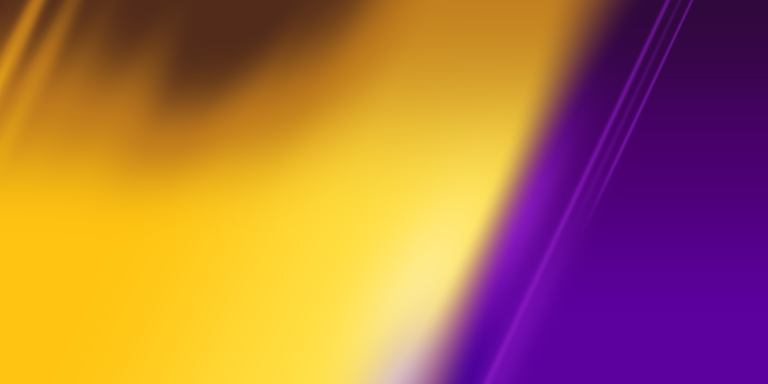
This background is drawn by a WebGL 1 fragment shader. Its source:

```glsl
precision highp float;
uniform vec2 u_resolution;

#define SLANT 0.472
#define EDGE_BASE 1.115
#define EDGE_SLOPE 0.44
#define EDGE_SOFTNESS 0.07
#define STREAK_DENSITY 8.0
#define STREAK_STRENGTH 0.16
#define RAY_START 1.268
#define RAY_GAP 0.031
#define RAY_WIDTH 0.006

const vec3 GOLD = vec3(1.0, 0.77, 0.07);
const vec3 AMBER = vec3(0.74, 0.47, 0.11);
const vec3 BROWN = vec3(0.32, 0.17, 0.10);
const vec3 LEMON = vec3(1.0, 0.88, 0.27);
const vec3 CREAM = vec3(1.0, 0.93, 0.58);
const vec3 LAVENDER = vec3(0.85, 0.75, 0.80);
const vec3 PLUM = vec3(0.19, 0.03, 0.24);
const vec3 PURPLE = vec3(0.29, 0.0, 0.43);
const vec3 VIOLET = vec3(0.36, 0.0, 0.62);
const vec3 ORCHID = vec3(0.58, 0.12, 0.80);

float bell(float d, float width) {
  d /= width;
  return exp(-d * d);
}

float glow(vec2 p, vec2 center, vec2 size) {
  vec2 d = p - center;
  d.x -= SLANT * d.y;
  d /= size;
  return exp(-dot(d, d));
}

vec2 gradientAt(vec2 cell) {
  float angle = 6.2832 * fract(sin(dot(cell, vec2(127.1, 311.7))) * 43758.5);
  return vec2(cos(angle), sin(angle));
}

float gradientNoise(vec2 p) {
  vec2 i = floor(p);
  vec2 f = fract(p);
  vec2 u = f * f * f * (f * (f * 6.0 - 15.0) + 10.0);
  vec2 r = vec2(1.0, 0.0);
  float a = dot(gradientAt(i), f);
  float b = dot(gradientAt(i + r.xy), f - r.xy);
  float c = dot(gradientAt(i + r.yx), f - r.yx);
  float d = dot(gradientAt(i + r.xx), f - r.xx);
  return mix(mix(a, b, u.x), mix(c, d, u.x), u.y);
}

// Golden side: shaded top, slanted streaks and a pale glow
vec3 goldenSide(vec2 p, float s) {
  float height = smoothstep(0.3, 1.08, p.y);
  float column = smoothstep(0.28, 0.68, s);
  float shade = height * mix(1.02, 0.50, column);
  shade += 0.12 * bell(s - 0.13, 0.13) * bell(p.y - 0.73, 0.2);

  // Soft streaks, with two bright bands in the upper left corner
  float grain = gradientNoise(vec2(s * STREAK_DENSITY, p.y * 0.7));
  shade += STREAK_STRENGTH * grain * height * (1.0 - column);
  float corner = smoothstep(0.45, 0.85, p.y);
  shade -= 0.36 * corner * bell(s + 0.375, 0.025);
  shade -= 0.24 * corner * bell(s + 0.285, 0.035);
  shade = clamp(shade, 0.0, 1.0);

  vec3 color = mix(GOLD, LEMON, smoothstep(0.1, 0.85, s) * 0.95);
  color = mix(color, AMBER, smoothstep(0.0, 0.6, shade));
  color = mix(color, BROWN, smoothstep(0.5, 1.0, shade));
  color = mix(color, CREAM, 0.9 * glow(p, vec2(1.09, 0.25), vec2(0.14, 0.26)));
  return mix(color, LAVENDER, 0.9 * glow(p, vec2(1.04, 0.0), vec2(0.10, 0.17)));
}

// Purple side: vertical fade, sheen beside the edge and thin rays
vec3 purpleSide(vec2 p, float s, float edge) {
  vec3 color = mix(VIOLET, PURPLE, smoothstep(0.15, 0.65, p.y));
  color = mix(color, PLUM, smoothstep(0.55, 1.0, p.y));
  color = mix(color, vec3(0.26, 0.0, 0.58), 0.8 * glow(p, vec2(1.2, 0.0), vec2(0.07, 0.16)));
  color = mix(color, ORCHID, 0.75 * bell(edge - 0.055, 0.065) * bell(p.y - 0.42, 0.24));

  // Broad haze that follows the first ray
  float haze = bell(s - RAY_START - 0.02, 0.045) * (1.0 - smoothstep(0.1, 0.75, p.y));
  color = mix(color, ORCHID, 0.4 * haze);

  for (int i = 0; i < 3; i++) {
    float k = float(i);
    float fade = i == 0 ? 1.0 : smoothstep(0.36, 0.62, p.y);
    float strength = i == 1 ? 0.22 : 0.55;
    float width = RAY_WIDTH * (1.0 + (1.0 - p.y) * 0.8 - 0.2 * k);
    float ray = bell(s - RAY_START - RAY_GAP * k, width);
    color = mix(color, ORCHID, strength * fade * ray);
  }
  return color;
}

void main() {
  vec2 p = gl_FragCoord.xy / u_resolution * vec2(2.0, 1.0);
  float s = p.x - SLANT * p.y;
  float edge = p.x - EDGE_BASE - EDGE_SLOPE * p.y;

  // The edge blurs more toward both ends
  float offset = p.y - 0.45;
  float softness = EDGE_SOFTNESS + 0.22 * offset * offset;
  float side = smoothstep(-softness, softness, edge);

  vec3 color = mix(goldenSide(p, s), purpleSide(p, s, edge), side);
  gl_FragColor = vec4(color, 1.0);
}
```
